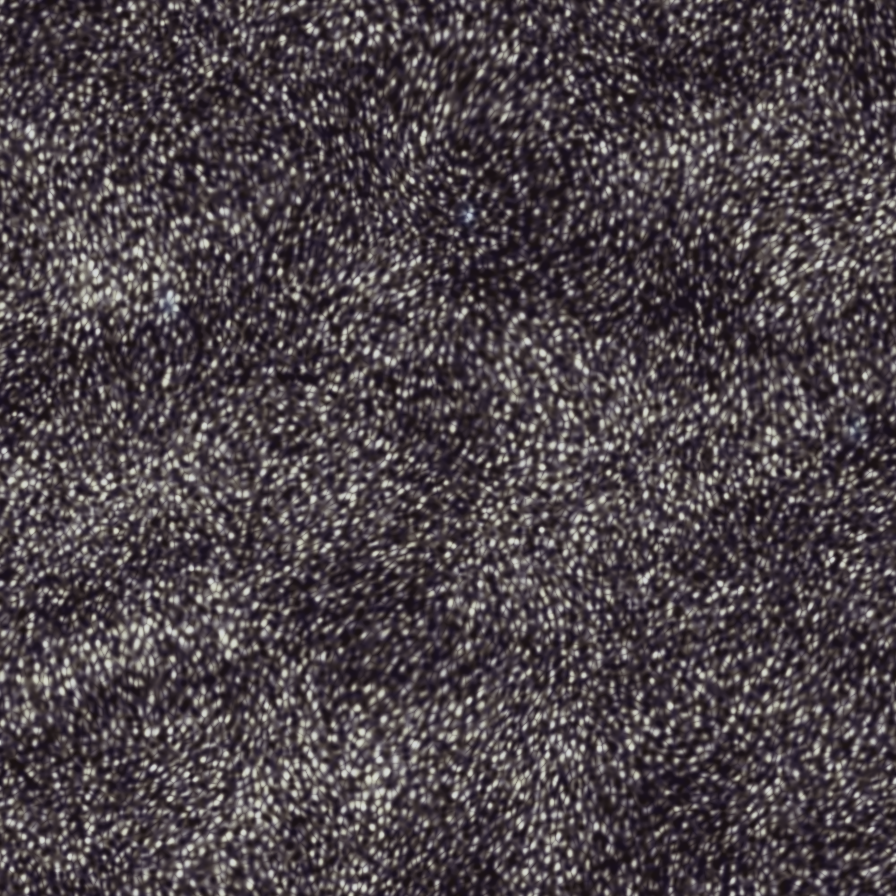
A WebGL 2 fragment shader for this texture:

```glsl
#version 300 es
precision highp float;
// Dark pebbled fabric: small slanted grains under soft, creased light and shade.

#define GRAIN_DENSITY 94.0   // grains across the canvas
#define GRAIN_JITTER 0.95    // scatter of grains inside their cells
#define GRAIN_STRETCH 1.2    // elongation of each grain
#define GRAIN_SLANT 0.95     // mean grain direction, radians
#define GRAIN_CONTRAST 2.75
#define FOLD_SCALE vec2(6.5, 13.0)
#define FOLD_TILT 0.27       // direction of the folds, radians
#define FOLD_CONTRAST 2.7
#define FIBRE_DENSITY 170.0
#define FIBRE_CONTRAST 2.3
#define GLINT_DENSITY 7.0
#define GLINT_CHANCE 0.08

uniform vec2 u_resolution;
out vec4 fragColor;

vec2 hash2(vec2 p) {
    vec3 q = fract(p.xyx * vec3(0.1031, 0.1030, 0.0973));
    q += dot(q, q.yzx + 33.33);
    return fract((q.xx + q.yz) * q.zy);
}

float noise(vec2 p) {
    vec2 i = floor(p), f = fract(p);
    vec2 s = f * f * (3.0 - 2.0 * f);
    float low = mix(hash2(i).x, hash2(i + vec2(1, 0)).x, s.x);
    float high = mix(hash2(i + vec2(0, 1)).x, hash2(i + vec2(1, 1)).x, s.x);
    return mix(low, high, s.y);
}

mat2 rotation(float a) {
    float c = cos(a), s = sin(a);
    return mat2(c, -s, s, c);
}

float fbm(vec2 p) {
    float sum = 0.0, weight = 0.457;
    for (int i = 0; i < 4; i++) {
        sum += weight * noise(p);
        p = rotation(0.3) * p * 2.03 + 17.0;
        weight *= 0.6;
    }
    return sum;
}

// Brightest of the soft, slanted bumps around p
float grains(vec2 p, float slant) {
    vec2 cell = floor(p);
    mat2 turn = rotation(slant);
    float best = 0.0;
    for (int y = -1; y <= 1; y++) {
        for (int x = -1; x <= 1; x++) {
            vec2 id = cell + vec2(x, y);
            vec2 centre = id + 0.5 + GRAIN_JITTER * (hash2(id + 50.0) - 0.5);
            vec2 d = turn * (p - centre) * vec2(1.0 / GRAIN_STRETCH, GRAIN_STRETCH);
            float height = mix(0.45, 1.25, hash2(id + 90.0).x);
            best = max(best, height * exp(-5.0 * dot(d, d)));
        }
    }
    return best;
}

// Rare small clusters of cold highlights
float glints(vec2 p) {
    vec2 id = floor(p);
    vec2 d = fract(p) - 0.5 - 0.5 * (hash2(id + 7.0) - 0.5);
    float present = step(hash2(id + 31.0).x, GLINT_CHANCE);
    return present * exp(-dot(d * d, vec2(220.0, 100.0)));
}

// Palette ordered by brightness; rank runs from 0 to 1
vec3 palette(float rank) {
    vec3 c = mix(vec3(0.09, 0.06, 0.09), vec3(0.17, 0.135, 0.17), smoothstep(0.0, 0.16, rank));
    c = mix(c, vec3(0.29, 0.25, 0.27), clamp((rank - 0.16) / 0.29, 0.0, 1.0));
    c = mix(c, vec3(0.40, 0.37, 0.38), clamp((rank - 0.45) / 0.25, 0.0, 1.0));
    c = mix(c, vec3(0.55, 0.53, 0.52), clamp((rank - 0.70) / 0.17, 0.0, 1.0));
    c = mix(c, vec3(0.73, 0.73, 0.69), clamp((rank - 0.87) / 0.09, 0.0, 1.0));
    return mix(c, vec3(0.86, 0.87, 0.85), clamp((rank - 0.96) / 0.04, 0.0, 1.0));
}

void main() {
    vec2 uv = gl_FragCoord.xy / u_resolution.y;

    // Bend the cloth so that rows and folds wander
    vec2 bend = vec2(noise(uv * 6.0 + 3.0), noise(uv * 6.0 + 41.0)) - 0.5;
    vec2 cloth = uv + 0.03 * bend;

    // Broad shading
    vec2 foldPos = rotation(-FOLD_TILT) * vec2(uv.x, -uv.y) + 0.07 * bend;
    float folds = fbm(foldPos * FOLD_SCALE + 60.0) - 0.5;

    // Grain relief and fine fibres
    float slant = GRAIN_SLANT + 1.6 * (noise(uv * 9.0 + 80.0) - 0.5);
    float relief = grains(rotation(0.4) * cloth * GRAIN_DENSITY + 200.0, slant) - 0.42;
    float fibre = noise(rotation(0.9) * cloth * FIBRE_DENSITY + 300.0) - 0.5;
    float glint = glints(uv * GLINT_DENSITY);

    // Sum the layers and spread them evenly over the palette
    float level = GRAIN_CONTRAST * relief + FOLD_CONTRAST * folds + FIBRE_CONTRAST * fibre;
    level += 1.6 * glint - 0.13;
    vec3 colour = palette(1.0 / (1.0 + exp(-1.7 * level)));

    // Warm and violet flecks, cold glints
    float hue = noise(uv * 125.0 + 500.0) - 0.5;
    colour += hue * vec3(0.01, 0.01, -0.06);
    colour += glint * vec3(-0.03, 0.01, 0.07);
    fragColor = vec4(clamp(colour, 0.0, 1.0), 1.0);
}
```
